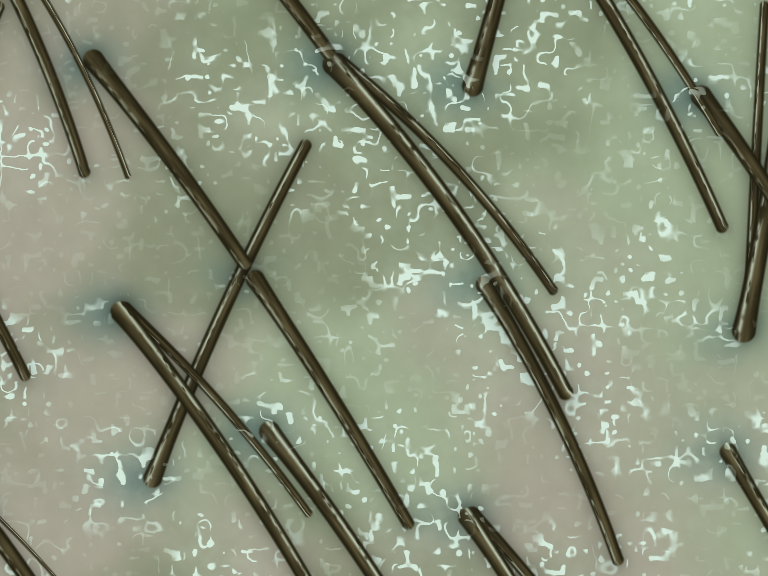
Reproduce this texture procedurally as a Shadertoy shader.

```glsl
// Magnified skin with glossy dark hairs, bluish follicles and shiny flakes.

const vec3 SKIN_GREEN  = vec3(0.615, 0.675, 0.555);
const vec3 SKIN_PINK   = vec3(0.645, 0.635, 0.565);
const vec3 SKIN_SHADE  = vec3(0.50, 0.54, 0.43);
const vec3 FOLLICLE    = vec3(0.36, 0.47, 0.44);
const vec3 FLAKE       = vec3(0.84, 0.93, 0.87);
const vec3 HAIR_EDGE   = vec3(0.13, 0.12, 0.065);
const vec3 HAIR_CORE   = vec3(0.33, 0.30, 0.20);
const vec3 HAIR_SHINE  = vec3(0.74, 0.79, 0.70);
const int  COLUMNS     = 5;
const int  FOLLICLES   = 20;
const vec2 CELL        = vec2(0.36, 0.33);
const vec2 GRID_ORIGIN = vec2(-0.35, 0.02);
const float DOWN_ANGLE = -0.93;
const float UP_ANGLE   = 1.25;
const float SOFT       = 0.0026;

float hash(vec2 p) {
    return fract(sin(dot(p, vec2(127.1, 311.7))) * 43758.5453);
}

float noise(vec2 p) {
    vec2 i = floor(p), f = fract(p);
    f = f * f * (3.0 - 2.0 * f);
    return mix(mix(hash(i), hash(i + vec2(1, 0)), f.x),
               mix(hash(i + vec2(0, 1)), hash(i + vec2(1, 1)), f.x), f.y);
}

float fbm(vec2 p) {
    float sum = 0.0, amp = 0.53;
    for (int i = 0; i < 4; i++) {
        sum += amp * noise(p);
        p = mat2(1.6, 1.2, -1.2, 1.6) * p + 7.3;
        amp *= 0.5;
    }
    return sum;
}

// Jittered grid position of a follicle
vec2 rootAt(int i) {
    vec2 cell = vec2(i % COLUMNS, i / COLUMNS);
    vec2 jitter = vec2(hash(cell + 3.1), hash(cell + 17.7));
    return GRID_ORIGIN + (cell + 0.2 + 0.6 * jitter) * CELL;
}

// Strength of the bluish halo around the follicles
float follicleHalo(vec2 p) {
    float halo = 0.0;
    for (int i = 0; i < FOLLICLES; i++) {
        vec2 q = (p - rootAt(i) + vec2(0.022, 0.0)) / vec2(0.065, 0.05);
        halo = max(halo, exp(-dot(q, q)));
    }
    return halo;
}

// Thin curly glints and small dots, gathered in clusters
float flakes(vec2 p, float halo) {
    vec2 w = p + 0.018 * vec2(fbm(p * 24.0), fbm(p * 24.0 + 40.0));
    float cluster = smoothstep(0.43, 0.72, fbm(p * 5.5 + 11.0) + 0.22 * halo + 0.05 * p.x);
    float ridge = 1.0 - abs(2.0 * noise(w * 44.0) - 1.0);
    float curls = smoothstep(0.80, 0.98, ridge) * smoothstep(0.45, 0.72, noise(w * 62.0 + 5.0));
    float dots = smoothstep(0.74, 0.90, noise(w * 78.0 + 23.0));
    return min(1.0, (curls + dots) * (0.12 + 1.1 * cluster)) + 0.13 * cluster * fbm(w * 60.0);
}

vec3 skin(vec2 p, float halo) {
    float pink = smoothstep(0.34, 0.66, fbm(p * 1.9 + 2.0) + 0.12 * (0.6 - p.x));
    vec3 col = mix(SKIN_GREEN, SKIN_PINK, pink);
    float shade = smoothstep(0.46, 0.72, fbm(p * 3.2 + 31.0));
    col = mix(col, SKIN_SHADE, 0.7 * shade);
    col *= 0.97 + 0.06 * fbm(p * 34.0);
    return mix(col, FOLLICLE, 0.7 * halo * smoothstep(0.15, 0.6, fbm(p * 9.0)));
}

// Draws one curved hair with its soft shadow over col
vec3 drawHair(vec3 col, vec2 p, vec2 root, float angle, float bend,
              float len, float radius, float seed) {
    vec2 dir = vec2(cos(angle), sin(angle));
    vec2 q = p - root;
    float t = dot(q, dir);
    float bt = clamp(t, 0.0, len);
    float s = (dot(q, vec2(-dir.y, dir.x)) - bend * bt * bt) / sqrt(1.0 + 4.0 * bend * bend * bt * bt);
    radius *= 1.0 + 0.25 * exp(-bt * 22.0) - 0.2 * bt / len;
    float d = length(vec2(s, t - bt)) - radius;
    float v = s / radius;

    // Long streaks of gloss broken along the strand
    float grain = noise(vec2(t * 26.0, v * 3.0) + seed * 50.0);
    float fine = noise(vec2(t * 100.0, v * 4.0) + seed * 90.0);
    vec3 hair = mix(HAIR_EDGE, HAIR_CORE, (1.0 - smoothstep(0.1, 0.95, abs(v))) * (0.35 + 0.8 * grain));
    float gloss = exp(-pow((v + 0.5 - 0.9 * step(0.5, seed)) / 0.22, 2.0));
    gloss *= smoothstep(0.35, 0.8, 0.5 * grain + 0.5 * fine + 0.25 * seed);
    hair = mix(hair, HAIR_SHINE, gloss * (0.45 + 0.5 * seed));

    col *= 1.0 - 0.2 * exp(-max(d, 0.0) / 0.014) * smoothstep(0.001, 0.01, radius);
    return mix(col, hair, 1.0 - smoothstep(-SOFT, SOFT, d));
}

void mainImage(out vec4 fragColor, in vec2 fragCoord) {
    vec2 p = fragCoord / iResolution.y;
    float halo = follicleHalo(p);
    float flake = flakes(p, halo);
    vec3 col = mix(skin(p, halo), FLAKE, min(flake, 1.0));

    // Most hairs lean down to the right, every fourth one stands up
    for (int i = 0; i < FOLLICLES; i++) {
        vec2 root = rootAt(i);
        float a = hash(vec2(i, 5.3)), b = hash(vec2(i, 9.1)), c = hash(vec2(i, 13.7));
        bool up = i % 4 == 1;
        float angle = (up ? UP_ANGLE : DOWN_ANGLE) + 0.3 * (a - 0.5);
        float bend = up ? 0.4 * (b - 0.5) : -0.32 * b;
        if (i % 3 == 0)
            col = drawHair(col, p, root + vec2(0.008, 0.006), angle + 0.16, bend - 0.1,
                           0.35 + 0.3 * b, mix(0.003, 0.011, c), b);
        col = drawHair(col, p, root, angle, bend, 0.42 + 0.3 * c, mix(0.011, 0.017, a), c);
    }

    // Flakes that cling to the hair roots
    col = mix(col, FLAKE, 0.5 * halo * min(flake, 1.0));
    fragColor = vec4(col, 1.0);
}
```
